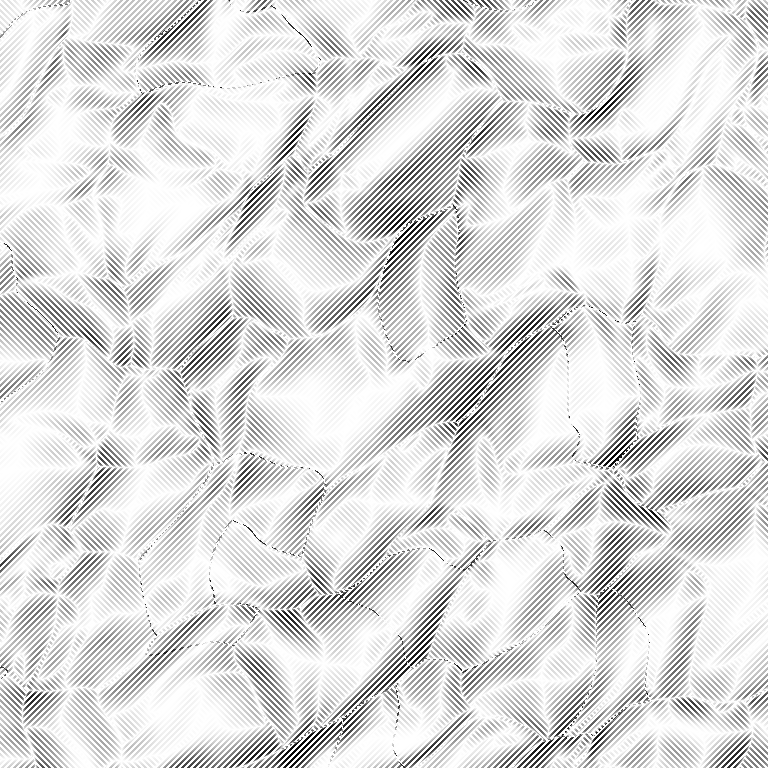
Give the GLSL for this texture, as a Shadertoy shader.

```glsl
// Relief drawn in diagonal hatching: a warped field of softly joined bowls is
// the height, the sign of its slope picks one of two hatch directions, and the
// steepness across both axes sets how dark the strokes are.

vec2 hash22(vec2 p) {
    vec3 q = fract(vec3(p.xyx) * vec3(0.1031, 0.1030, 0.0973));
    q += dot(q, q.yzx + 33.33);
    return fract((q.xx + q.yz) * q.zy);
}

// Two independent channels of smooth value noise
vec2 noise2(vec2 p) {
    vec2 cell = floor(p), f = fract(p);
    f = f * f * f * (f * (f * 6.0 - 15.0) + 10.0);
    vec2 low = mix(hash22(cell), hash22(cell + vec2(1, 0)), f.x);
    vec2 high = mix(hash22(cell + vec2(0, 1)), hash22(cell + vec2(1, 1)), f.x);
    return mix(low, high, f.y);
}

// Bowls of varied steepness that meet in narrow creases, a few of them stepped
float bowls(vec2 p) {
    vec2 base = floor(p);
    float lowest = 9.0, stepHeight = 0.0, total = 0.0;
    for (int j = -1; j <= 1; j++) {
        for (int i = -1; i <= 1; i++) {
            vec2 cell = base + vec2(i, j);
            vec2 toCentre = cell + hash22(cell + 50.0) - p;
            vec2 traits = hash22(cell + 171.0);
            float bowl = dot(toCentre, toCentre) * mix(0.55, 1.45, traits.x);
            total += exp(-22.0 * bowl);
            if (bowl < lowest) {
                lowest = bowl;
                stepHeight = 0.025 * step(0.85, traits.y);
            }
        }
    }
    return stepHeight - log(total) / 22.0;
}

float height(vec2 p) {
    // Cells are stretched along the rising diagonal, then bent
    vec2 q = vec2((p.x + p.y) * 5.3, (p.x - p.y) * 7.0) + 20.0;
    q += 0.75 * (noise2(q * 0.9 + 7.0) - 0.5);
    q += 0.16 * (noise2(q * 2.3 + 31.0) - 0.5);
    return bowls(q) + 0.18 * noise2(q * 1.7 + 90.0).x;
}

void mainImage(out vec4 fragColor, in vec2 fragCoord) {
    vec2 p = fragCoord / iResolution.y;

    // Slope of the relief
    float reach = 0.002;
    float centre = height(p);
    vec2 slope = vec2(height(p + vec2(reach, 0.0)) - centre,
                      height(p + vec2(0.0, reach)) - centre) / (reach * 9.0);

    // Strokes run roughly along the contours
    float across = slope.x * slope.y > 0.0 ? p.x + p.y : p.x - p.y;
    float wave = abs(fract(across * 128.0 + 0.125) - 0.5);
    float soft = 40.0 / iResolution.y;
    float stroke = 1.0 - smoothstep(0.25 - soft, 0.25 + soft, wave);

    // Ink fades out where the slope faces straight along an axis
    float steepness = abs(slope.x * slope.y);
    float ink = 1.0 - exp(-1.15 * pow(steepness, 0.8));
    fragColor = vec4(vec3(1.0 - ink * stroke), 1.0);
}
```
